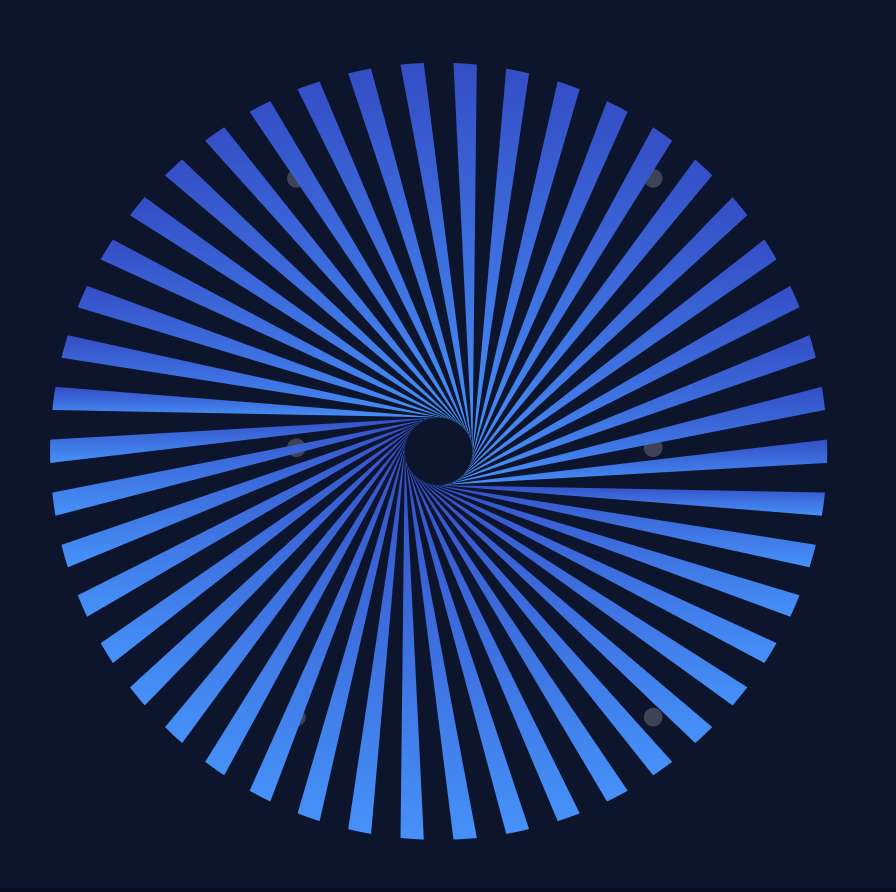
Write a WebGL 2 fragment shader that draws this background.

```glsl
#version 300 es
precision highp float;
// A wheel of straight tapered rays that leave a small dark hub at a tangent.
// Each pixel is unwound along its tangent line to find its ray, and each ray
// carries its own vertical gradient. A sparse grid of dots lies behind.

uniform vec2 u_resolution;
out vec4 fragColor;

// Lengths are in canvas heights, measured from the canvas centre.
const float TAU = 6.2831853;
const vec2 WHEEL_CENTRE = vec2(-0.0105, -0.0059);
const float HUB_RADIUS = 0.0379;
const float RIM_RADIUS = 0.4356;
const float RAY_COUNT = 46.0;
const float RAY_HALF_DUTY = 0.22;

const vec2 DOT_ORIGIN = vec2(0.230, -0.002);
const vec2 DOT_PITCH = vec2(0.400, 0.302);
const float DOT_RADIUS = 0.0104;
const float FOOT_HEIGHT = 0.005;

const vec3 NIGHT = vec3(0.048, 0.081, 0.172);
const vec3 FOOT = vec3(0.035, 0.055, 0.135);
const vec3 DOT_GREY = vec3(0.245, 0.265, 0.335);
const vec3 RAY_TOP = vec3(0.205, 0.305, 0.775);
const vec3 RAY_BOTTOM = vec3(0.275, 0.570, 0.975);

// Coverage of a shape from its signed distance, negative inside.
float cover(float dist, float pixel) {
    return clamp(0.5 - dist / pixel, 0.0, 1.0);
}

// Angle gained along a tangent line from the hub out to a radius.
float tangentTurn(float radius) {
    return acos(min(HUB_RADIUS / radius, 1.0));
}

// Vertical gradient over the bounding box of the ray with this rim angle.
vec3 rayColour(float rimAngle, float y) {
    float halfAngle = RAY_HALF_DUTY * TAU / RAY_COUNT;
    float hubAngle = rimAngle - tangentTurn(RIM_RADIUS);
    vec2 spread = vec2(-halfAngle, halfAngle);
    vec2 rimY = RIM_RADIUS * sin(rimAngle + spread);
    vec2 hubY = HUB_RADIUS * sin(hubAngle + spread);
    float low = min(min(rimY.x, rimY.y), min(hubY.x, hubY.y));
    float high = max(max(rimY.x, rimY.y), max(hubY.x, hubY.y));
    return mix(RAY_BOTTOM, RAY_TOP, clamp((y - low) / (high - low), 0.0, 1.0));
}

void main() {
    float pixel = 1.0 / u_resolution.y;
    vec2 p = (gl_FragCoord.xy - 0.5 * u_resolution) * pixel;

    // Ground with a thin darker foot
    vec3 colour = mix(NIGHT, FOOT, cover(p.y + 0.5 - FOOT_HEIGHT, pixel));

    // Dot grid behind the wheel
    vec2 cell = p - DOT_ORIGIN;
    cell -= DOT_PITCH * round(cell / DOT_PITCH);
    colour = mix(colour, DOT_GREY, cover(length(cell) - DOT_RADIUS, pixel));

    // Unwind the swirl: whole phases are the ray centre lines
    vec2 q = p - WHEEL_CENTRE;
    float radius = max(length(q), 1e-5);
    float unwound = atan(q.y, q.x) - tangentTurn(radius) + tangentTurn(RIM_RADIUS);
    float phase = unwound * RAY_COUNT / TAU;
    float ray = round(phase);

    // Ray edges, with the width of one phase measured across the ray
    float reach = sqrt(max(radius * radius - HUB_RADIUS * HUB_RADIUS, 0.0));
    float spacing = reach * TAU / RAY_COUNT;
    float mask = cover((abs(phase - ray) - RAY_HALF_DUTY) * spacing, pixel);
    mask *= cover(radius - RIM_RADIUS, pixel) * cover(HUB_RADIUS - radius, pixel);
    colour = mix(colour, rayColour(ray * TAU / RAY_COUNT, q.y), mask);

    fragColor = vec4(colour, 1.0);
}
```
